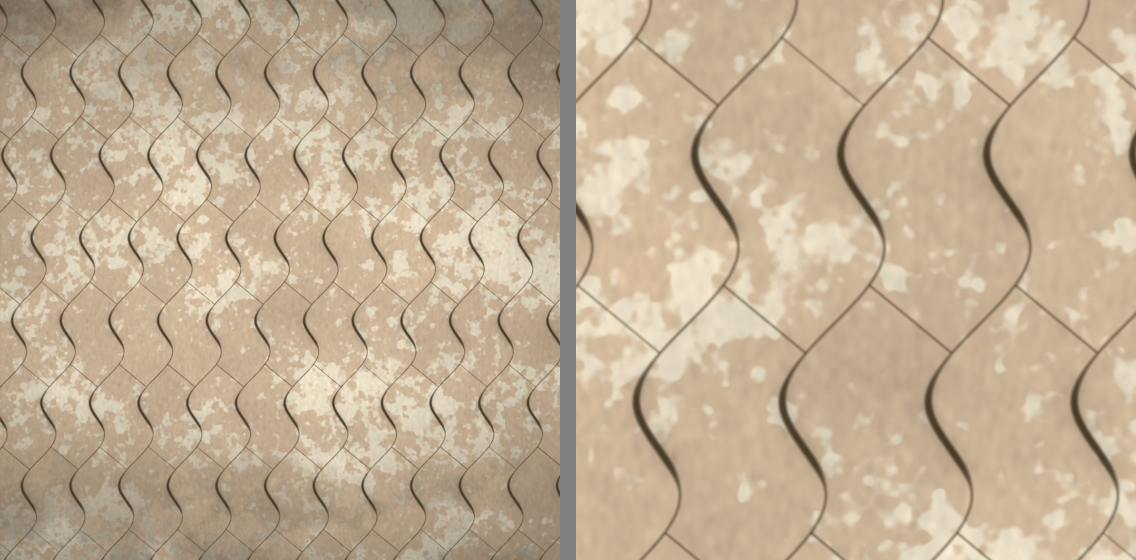
Left, the full canvas; right, a detail of the centre.
Write a Shadertoy shader that draws this texture.

```glsl
// Weathered stone paving of interlocking wavy tiles. Drifting S-curves bound the
// columns, a short slanted joint splits each column into tiles, and layered
// cellular noise lays pale, speckled wear and grime over the stone.

const float SPACING = 0.0869;         // distance between neighbouring curves
const float FALL = 0.056;             // height from left bulge down to right bulge
const float RISE = 0.0914;            // height from left bulge up to right bulge
const float ROW = FALL + RISE;        // height of one wave
const float SWAY = 0.026;             // width of the lower bend
const float DRIFT = 0.4 * SPACING;    // sideways shift of each lower row
const vec2 FIRST_BULGE = vec2(0.039, 0.130);
const vec2 JOINT_START = vec2(-0.038, -0.0716); // relative to the bulge on its right
const vec2 JOINT_DIR = vec2(0.771, 0.637);

const vec3 TAN_STONE = vec3(0.80, 0.705, 0.59);
const vec3 PALE_WEAR = vec3(0.905, 0.87, 0.78);
const vec3 GRIME = vec3(0.57, 0.51, 0.43);
const vec3 GROOVE = vec3(0.25, 0.20, 0.13);

vec3 hash3(vec2 p) {
    vec3 q = fract(p.xyx * vec3(0.1031, 0.1030, 0.0973));
    q += dot(q, q.yxz + 33.33);
    return fract((q.xxy + q.yzz) * q.zyx);
}

// Cellular noise: soft spots of random sign, one in each cell
float spots(vec2 p) {
    vec2 cell = floor(p);
    float sum = 0.0;
    for (int j = -1; j <= 1; j++)
    for (int i = -1; i <= 1; i++) {
        vec2 c = cell + vec2(i, j);
        vec3 h = hash3(c);
        vec2 d = p - c - h.xy;
        float falloff = max(0.0, 1.0 - dot(d, d));
        sum += (2.0 * h.z - 1.0) * falloff * falloff;
    }
    return sum;
}

float layeredSpots(vec2 p) {
    float sum = 0.0, amp = 0.6;
    for (int i = 0; i < 3; i++) {
        sum += amp * spots(p);
        p = mat2(1.6, 1.2, -1.2, 1.6) * p + 17.3;
        amp *= 0.72;
    }
    return sum;
}

// Sideways offset (x) and slope (y) of a curve at height v below its bulge
vec2 wave(float v) {
    float len = v < 0.0 ? RISE : FALL;
    float amp = v < 0.0 ? SWAY + DRIFT : SWAY;
    float t = abs(v) / len;
    return amp * vec2(t * t * (3.0 - 2.0 * t), 6.0 * t * (1.0 - t) / len);
}

float stroke(float dist, float halfWidth, float blur) {
    return 1.0 - smoothstep(halfWidth - blur, halfWidth + blur, dist);
}

// Stone surface: speckled wear gathered in bands and patches, grime near the edges
vec3 stone(vec2 p) {
    float grain = layeredSpots(p * 52.0);
    float patches = layeredSpots(p * vec2(4.0, 6.5) + 5.7);
    float bands = cos(24.5 * (p.y - 0.25) + 0.7 * sin(7.0 * p.x + 1.0));
    float wear = smoothstep(-0.12, 0.42, grain + 0.75 * patches + 0.16 * bands - 0.07);

    vec2 fromCentre = p - 0.5;
    float edge = smoothstep(0.2, 0.5, abs(fromCentre.y));
    float stain = layeredSpots(p * vec2(5.0, 8.0) + 41.0) + 0.5 * grain;
    float grime = edge * smoothstep(-0.1, 0.6, stain);

    vec3 col = mix(TAN_STONE, PALE_WEAR, 0.85 * wear);
    col = mix(col, GRIME, 0.5 * grime);
    col *= 1.0 + 0.035 * spots(p * vec2(230.0, 150.0)) + 0.05 * patches;
    return col * (1.03 - dot(fromCentre * fromCentre, vec2(0.4, 0.85)));
}

void mainImage(out vec4 fragColor, in vec2 fragCoord) {
    vec2 p = fragCoord / iResolution.xy;
    p.y = 1.0 - p.y;                  // rows are counted downwards
    float blur = max(1.0 / iResolution.y, 0.0015);

    // Row, height within its wave, and column between two curves
    float row = floor((p.y - FIRST_BULGE.y + RISE) / ROW);
    float v = p.y - FIRST_BULGE.y - row * ROW;
    float x = p.x - FIRST_BULGE.x + row * DRIFT;
    vec2 curve = wave(v);
    float u = (x - curve.x) / SPACING;
    float column = floor(u);
    float curveDist = min(fract(u), 1.0 - fract(u)) * SPACING
                    / sqrt(1.0 + curve.y * curve.y);

    // Slanted joint, which also decides the tile a point belongs to
    vec2 q = vec2(x - (column + 1.0) * SPACING, v) - JOINT_START;
    float jointSide = JOINT_DIR.x * q.y - JOINT_DIR.y * q.x;
    vec3 tile = hash3(vec2(column, row + step(0.0, jointSide)) + 60.0);
    float jointStrength = 0.42 + 0.28 * hash3(vec2(column, row) + 90.0).x;

    vec3 col = stone(p) * (1.0 + 0.05 * (tile.x - 0.5));

    // Joints are hairlines; curves swell into a deep groove in their lower bend
    float deep = smoothstep(-0.03, 0.004, v) * (1.0 - smoothstep(0.034, FALL, v));
    col *= 1.0 - 0.20 * deep * exp(-curveDist * 240.0);
    col = mix(col, GROOVE, jointStrength * stroke(abs(jointSide), 0.0005, blur));
    float groove = stroke(curveDist, mix(0.0007, 0.0021, deep), blur);
    col = mix(col, GROOVE, mix(0.62, 0.9, deep) * groove);

    fragColor = vec4(col, 1.0);
}
```
